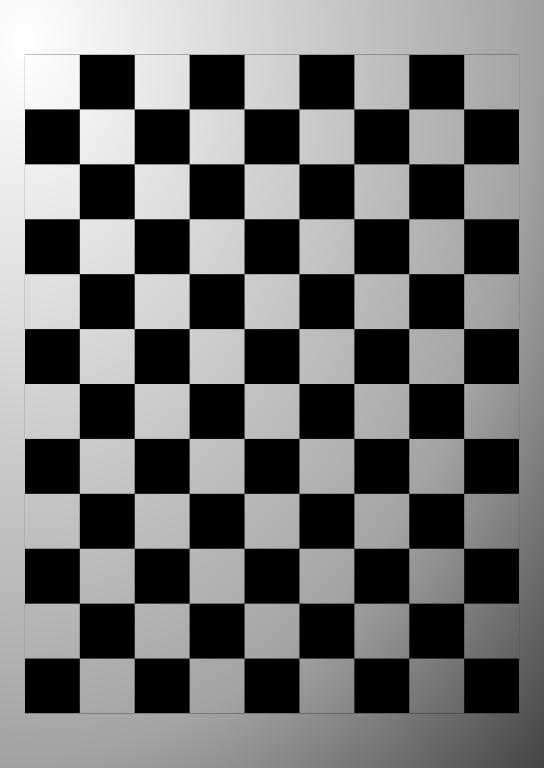
This pattern is drawn by a Shadertoy shader. Its source:

```glsl
// Black checkerboard of 9 by 12 squares on a sheet lit from the upper left.

const vec2  BOARD_CELLS  = vec2(9.0, 12.0);
const float CELL_SIZE    = 0.0715;              // in canvas heights
const vec2  LIGHT_CENTER = vec2(0.045, 0.945);  // in canvas fractions
const float KNEE_RADIUS  = 0.93;                // where the shade steepens
const float EDGE_RADIUS  = 1.34;
const float LIGHT_GREY   = 1.0;
const float KNEE_GREY    = 0.64;
const float DARK_GREY    = 0.27;
const float INK_GREY     = 0.0;

// Elliptical two-part gradient, stretched with the canvas.
float paperShade(vec2 uv) {
    float radius = length(uv - LIGHT_CENTER);
    float inner = mix(LIGHT_GREY, KNEE_GREY, radius / KNEE_RADIUS);
    float fall = clamp((radius - KNEE_RADIUS) / (EDGE_RADIUS - KNEE_RADIUS), 0.0, 1.0);
    return radius < KNEE_RADIUS ? inner : mix(KNEE_GREY, DARK_GREY, fall);
}

// Signed distance to the nearest cell edge: positive in even cells.
vec2 stripeDistance(vec2 cell) {
    return 0.5 - abs(mod(cell + 0.5, 2.0) - 1.0);
}

// Ink coverage of the board; the lower left square is inked.
float checkerInk(vec2 cell, float pixel) {
    vec2 stripe = clamp(2.0 * stripeDistance(cell) / pixel, -1.0, 1.0);
    float parity = 0.5 + 0.5 * stripe.x * stripe.y;
    vec2 border = 0.5 * BOARD_CELLS - abs(cell - 0.5 * BOARD_CELLS);
    vec2 inside = clamp(border / pixel + 0.5, 0.0, 1.0);
    return parity * inside.x * inside.y;
}

void mainImage(out vec4 fragColor, in vec2 fragCoord) {
    vec2 uv = fragCoord / iResolution.xy;
    float cellPixels = CELL_SIZE * iResolution.y;

    // The board is centered; cell coordinates start at its lower left corner.
    vec2 cell = (fragCoord - 0.5 * iResolution.xy) / cellPixels + 0.5 * BOARD_CELLS;

    float grey = mix(paperShade(uv), INK_GREY, checkerInk(cell, 1.0 / cellPixels));
    fragColor = vec4(vec3(grey), 1.0);
}
```
